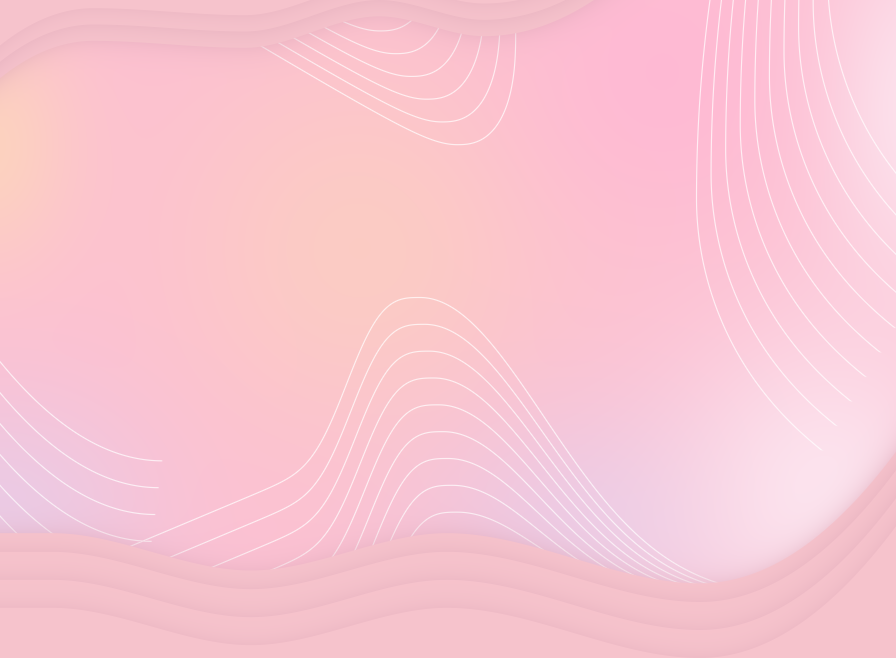
Write a WebGL 1 fragment shader that draws this background.

```glsl
precision highp float;
uniform vec2 u_resolution;

#define CANVAS vec2(7.68, 5.64)
#define PINK vec3(0.990, 0.752, 0.822)
#define PEACH vec3(0.985, 0.802, 0.760)
#define LAVENDER vec3(0.918, 0.795, 0.898)
#define PALE vec3(0.988, 0.898, 0.938)
#define PAPER vec3(0.966, 0.765, 0.800)
#define SHADE vec3(0.860, 0.650, 0.715)
#define SHADOW_DEPTH 0.30
#define SHADOW_SIZE 0.09
#define LINE_HALF_WIDTH 0.005
#define LINE_OPACITY 0.72
#define STEP 0.002

float glow(vec2 p, vec2 center, vec2 radius) {
  vec2 d = (p - center) / radius;
  return exp(-dot(d, d));
}

// Paper outlines
float lowerEdge(float x) {
  float rise = max(x - 6.0, 0.0);
  return 1.07 - 0.32 * smoothstep(0.45, 2.15, x) + 0.32 * smoothstep(2.15, 3.83, x)
    - 0.43 * smoothstep(3.83, 6.0, x) + 0.4 * rise * rise;
}

float upperEdge(float x) {
  float left = max(0.8 - x, 0.0);
  float right = max(x - 4.15, 0.0);
  float depth = 0.35 + 0.5 * left * left + 0.06 * smoothstep(0.8, 2.1, x)
    - 0.27 * smoothstep(2.1, 3.25, x) + 0.17 * smoothstep(3.25, 4.15, x)
    - 0.35 * right * right;
  return CANVAS.y - depth;
}

// Contour fields, each zero along its curve
float hill(vec2 p, float k) {
  float peak = 3.09 - 0.23 * k;
  float d = p.x - 3.6 - 0.04 * k;
  float w = d / (1.5 - 0.065 * k);
  float right = 0.5 + (peak - 0.5) * exp(-w * w);
  float tail = 2.0 + 0.42 * d - 0.22 * k;
  float left = mix(tail, peak, exp(-pow(max(-d, 0.0) / 0.68, 3.0)));
  return p.y - (d < 0.0 ? left : right);
}

float bowl(vec2 p, float k) {
  float d = p.x - 3.92 + 0.133 * k;
  float depth = CANVAS.y - p.y - 0.28 + 0.195 * k;
  if (d < 0.0) return depth - 0.96 + 0.6 * (sqrt(d * d + 0.09) - 0.3);
  float r = pow(d / 0.5, 2.5) + pow(max(depth, 0.0) / 0.96, 2.5);
  return 0.96 * (pow(r, 0.4) - 1.0);
}

float curtain(vec2 p, float k) {
  float d = CANVAS.y - p.y + 0.21 * k - 1.7;
  float a = max(d, 0.0);
  float bend = d < 0.0 ? 0.04 * d * d : 0.19 * a * a + 0.004 * a * a * a * a * a;
  return p.x - 5.97 - 0.125 * k - bend;
}

float sweep(vec2 p, float k) {
  float d = 1.39 - 0.03 * k - p.x;
  return p.y - 1.69 + 0.23 * k - 0.44 * d * d;
}

// Antialiased line from a field and its two forward samples
float stroke(float f, float fx, float fy, float px) {
  float d = abs(f) * STEP / max(length(vec2(fx - f, fy - f)), 1e-6);
  return clamp(0.5 + (LINE_HALF_WIDTH - d) / px, 0.0, 1.0);
}

// Opaque sheet with a soft shadow outside its edge
vec3 sheet(vec3 color, float d, float px) {
  color = mix(color, SHADE, SHADOW_DEPTH * exp(-max(d, 0.0) / SHADOW_SIZE));
  return mix(color, PAPER, clamp(0.5 - d / px, 0.0, 1.0));
}

void main() {
  vec2 p = gl_FragCoord.xy / u_resolution * CANVAS;
  float px = CANVAS.y / u_resolution.y;
  vec2 ex = vec2(STEP, 0.0);
  vec2 ey = vec2(0.0, STEP);

  // Blurred colour wash
  vec3 color = mix(PINK, PEACH, 0.9 * glow(p, vec2(3.1, 3.5), vec2(1.6, 1.6)));
  color = mix(color, vec3(0.99, 0.83, 0.74), 0.9 * glow(p, vec2(-0.1, 4.4), vec2(0.75, 1.1)));
  color = mix(color, vec3(1.0, 0.72, 0.83), 0.8 * glow(p, vec2(5.7, 5.0), vec2(1.2, 1.2)));
  color = mix(color, LAVENDER, 0.95 * glow(p, vec2(0.0, 1.2), vec2(1.3, 1.1)));
  color = mix(color, LAVENDER, 0.9 * glow(p, vec2(5.1, 1.1), vec2(1.5, 1.1)));
  color = mix(color, PALE, 0.95 * glow(p, vec2(7.1, 1.4), vec2(1.3, 1.5)));
  color = mix(color, PALE, 0.9 * glow(p, vec2(7.9, 4.7), vec2(0.85, 1.7)));

  // Families of fine contours
  float ink = 0.0;
  for (int i = 0; i < 10; i++) {
    float k = float(i);
    float line = stroke(curtain(p, k), curtain(p + ex, k), curtain(p + ey, k), px);
    ink = max(ink, line * smoothstep(-px, px, p.y - 1.78 - 0.21 * k));
    if (i < 9) ink = max(ink, stroke(hill(p, k), hill(p + ex, k), hill(p + ey, k), px));
    if (i < 6) {
      ink = max(ink, stroke(bowl(p, k), bowl(p + ex, k), bowl(p + ey, k), px));
      line = stroke(sweep(p, k), sweep(p + ex, k), sweep(p + ey, k), px);
      ink = max(ink, line * smoothstep(-px, px, 1.39 - 0.03 * k - p.x));
    }
  }
  color = mix(color, vec3(1.0), LINE_OPACITY * ink);

  // Stacked paper waves
  float low = lowerEdge(p.x);
  float high = upperEdge(p.x);
  float lowScale = length(vec2(1.0, (lowerEdge(p.x + STEP) - low) / STEP));
  float highScale = length(vec2(1.0, (upperEdge(p.x + STEP) - high) / STEP));
  for (int i = 0; i < 4; i++) {
    float k = float(i);
    float drop = 0.24 * k - 0.08 * min(k, 1.0);
    color = sheet(color, (p.y - low + drop) / lowScale, px);
    if (i < 3) color = sheet(color, (high + 0.14 * k - p.y) / highScale, px);
  }
  gl_FragColor = vec4(color, 1.0);
}
```
